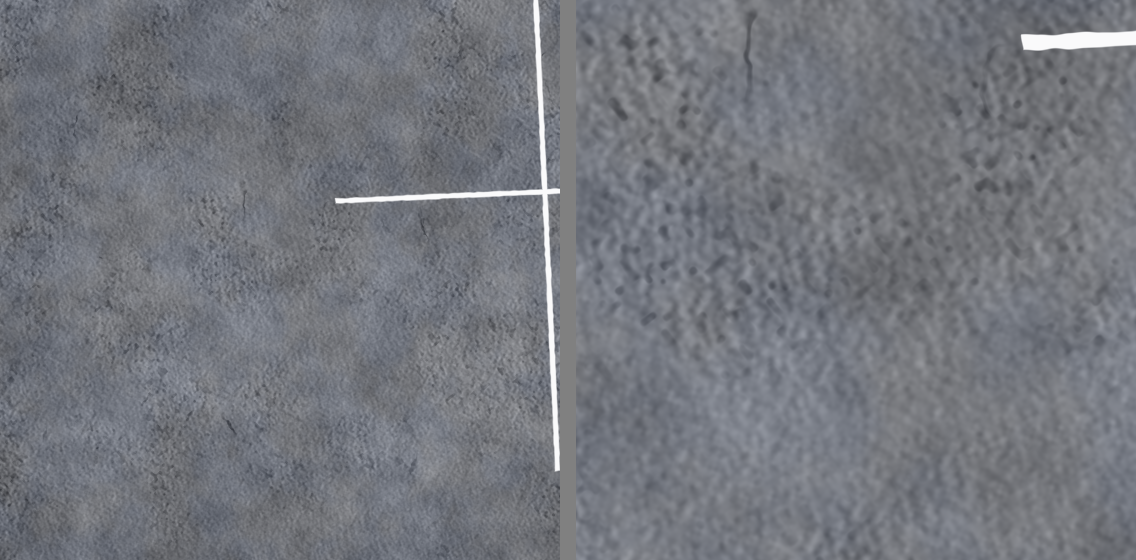
Left: the whole. Right: its middle third, enlarged.
Give the GLSL for this texture, as a Shadertoy shader.

```glsl
float hash(vec2 p) {
    return fract(sin(dot(p, vec2(127.1, 311.7))) * 43758.5453);
}

float noise(vec2 p) {
    vec2 cell = floor(p), f = fract(p);
    f = f * f * (3.0 - 2.0 * f);
    float low = mix(hash(cell), hash(cell + vec2(1, 0)), f.x);
    float high = mix(hash(cell + vec2(0, 1)), hash(cell + vec2(1, 1)), f.x);
    return mix(low, high, f.y);
}

mat2 rotation(float angle) {
    float c = cos(angle), s = sin(angle);
    return mat2(c, s, -s, c);
}

// Layered noise centred on zero
float fbm(vec2 p) {
    float sum = 0.0, weight = 0.5;
    for (int i = 0; i < 4; i++) {
        sum += weight * (noise(p) - 0.5);
        p = rotation(0.65) * p * 2.03 + 17.3;
        weight *= 0.55;
    }
    return sum;
}

// Difference of shifted noise gives side-lit bumps
float relief(vec2 p, vec2 light) {
    return noise(p) - noise(p + light);
}

// Signed distance to a straight bar with square ends
float barDistance(vec2 p, vec2 a, vec2 b, float halfWidth) {
    vec2 along = normalize(b - a);
    vec2 q = p - 0.5 * (a + b);
    vec2 local = vec2(dot(q, along), dot(q, vec2(-along.y, along.x)));
    vec2 d = abs(local) - vec2(0.5 * length(b - a), halfWidth);
    return length(max(d, 0.0)) + min(max(d.x, d.y), 0.0);
}

// Short tapering hairline cracks, scattered at random
float cracks(vec2 p, float count) {
    float dark = 0.0;
    vec2 wobble = vec2(fbm(p * 24.0), fbm(p * 24.0 + 40.0)) * 0.04;
    for (float i = 0.0; i < count; i++) {
        vec2 centre = vec2(hash(vec2(i, 3.1)), hash(vec2(i, 8.7)));
        float angle = mix(0.7, 2.7, hash(vec2(i, 5.3)));
        float halfLength = mix(0.012, 0.045, hash(vec2(i, 1.9)));
        vec2 q = (p + wobble - centre) * rotation(angle);
        float taper = 1.0 - smoothstep(0.2, 1.0, abs(q.x) / halfLength);
        float line = 1.0 - smoothstep(0.0005, 0.0032, abs(q.y));
        float strength = mix(0.3, 1.0, hash(vec2(i, 6.4)));
        dark = max(dark, line * taper * strength);
    }
    return dark * smoothstep(0.2, 0.6, noise(p * 75.0));
}

vec3 concrete(vec2 p) {
    const vec3 neutralGrey = vec3(0.452, 0.458, 0.475);
    const vec3 blueGrey = vec3(0.437, 0.454, 0.492);

    // Cloudy stains and tint
    float broad = fbm(p * 6.0 + 4.0);
    float mottle = fbm(p * 26.0 + 9.0);
    float tint = smoothstep(-0.2, 0.2, fbm(p * 13.0 + 31.0));
    vec3 color = mix(neutralGrey, blueGrey, tint);

    // Fine bumps, rougher inside worn patches
    float worn = smoothstep(-0.08, 0.22, fbm(p * 10.0 + 52.0));
    float grain = relief(rotation(0.5) * p * 215.0, vec2(0.7, 0.5));
    float fine = noise(rotation(1.1) * p * 340.0) - 0.5;
    float pits = smoothstep(0.58, 0.9, noise(rotation(0.9) * p * 165.0));

    float tone = 0.13 * broad + 0.15 * mottle;
    tone += grain * mix(0.075, 0.125, worn) + 0.055 * fine;
    tone -= pits * mix(0.02, 0.1, worn);
    tone -= 0.16 * cracks(p, 16.0);

    // Darker upper left and lower edge
    tone -= 0.04 * smoothstep(0.65, 0.0, distance(p, vec2(0.0, 1.0)));
    tone -= 0.02 * smoothstep(0.25, 0.0, p.y);
    return color + tone + 0.01;
}

void mainImage(out vec4 fragColor, in vec2 fragCoord) {
    vec2 uv = fragCoord / iResolution.y;
    float soft = 1.0 / iResolution.y;
    const vec3 paintWhite = vec3(0.98, 0.98, 0.985);

    // Two crossing painted lines with slightly ragged edges
    float upright = barDistance(uv, vec2(0.956, 1.02), vec2(0.996, 0.159), 0.0047);
    float level = barDistance(uv, vec2(0.599, 0.641), vec2(1.05, 0.661), 0.0046);
    float ragged = (noise(uv * 110.0) - 0.5) * 0.0015;
    float paint = 1.0 - smoothstep(-soft, soft, min(upright, level) + ragged);

    vec3 color = mix(concrete(uv), paintWhite, paint);
    fragColor = vec4(clamp(color, 0.0, 1.0), 1.0);
}
```
